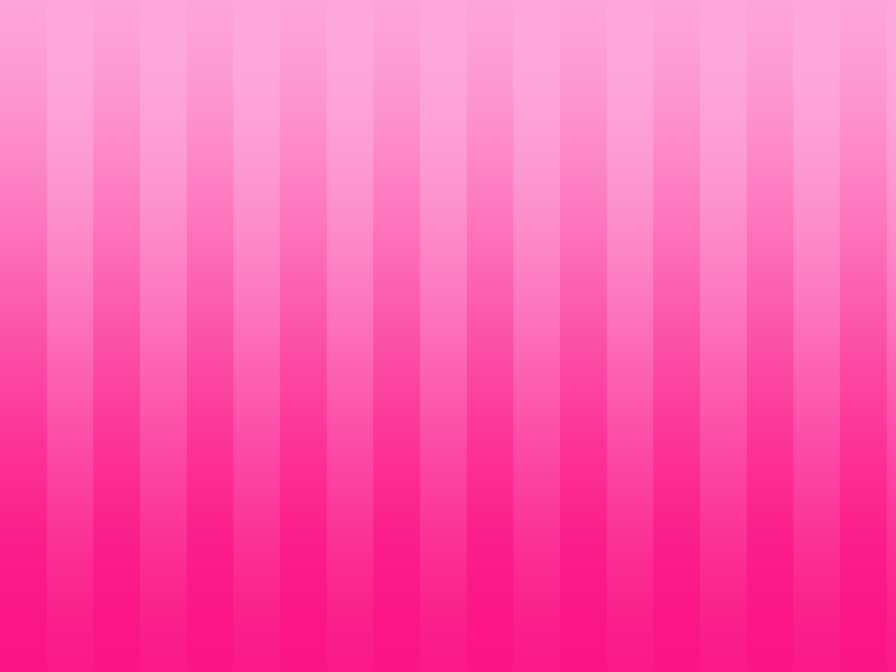
Reproduce this background procedurally as a Shadertoy shader.

```glsl
// Coverage of the pale stripes: 9.6 pairs across, dark stripe first
float paleStripe(float x, float pixelWidth) {
    float pair = x * 9.6;
    float fromCentre = abs(fract(pair - 0.25) - 0.5);
    float halfPixel = 0.5 * 9.6 * pixelWidth;
    return 1.0 - smoothstep(-halfPixel, halfPixel, fromCentre - 0.25);
}

// Vertical fade from hot pink to soft pink
vec3 pinkFade(float height) {
    vec3 hotPink = vec3(0.985, 0.08, 0.52);
    vec3 softPink = vec3(0.995, 0.66, 0.86);
    return mix(hotPink, softPink, smoothstep(0.02, 1.1, height));
}

void mainImage(out vec4 fragColor, in vec2 fragCoord) {
    vec2 uv = fragCoord / iResolution.xy;

    // Pale stripes run the same fade, shifted downwards
    vec3 color = mix(pinkFade(uv.y), pinkFade(uv.y + 0.13),
                     paleStripe(uv.x, 1.0 / iResolution.x));

    fragColor = vec4(color, 1.0);
}
```
